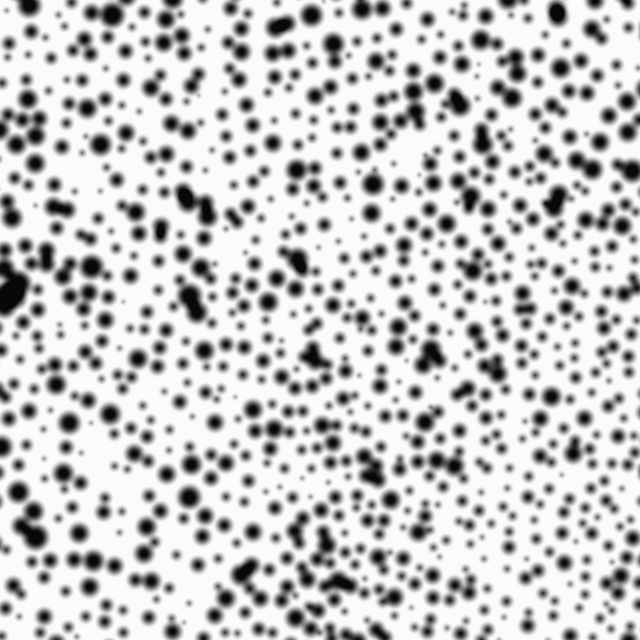
Write a Shadertoy shader that draws this pattern.

```glsl
// Soft black grains of mixed size scattered on a white ground.
// A jittered hexagonal lattice is bent by smooth noise and tightened towards
// the lower right; each grain is a blurred disc, and overlapping blurs add up.

const vec3 PAPER = vec3(0.985);
const vec3 INK = vec3(0.03);
const float ROW_HEIGHT = 0.866;
const float BLUR = 0.0092;

// Two independent values in 0..1 for a lattice cell
vec2 hash2(vec2 cell) {
    vec3 h = fract(cell.xyx * vec3(0.1031, 0.1030, 0.0973));
    h += dot(h, h.yzx + 33.33);
    return fract((h.xx + h.yz) * h.zy);
}

// Smooth two-channel value noise
vec2 noise2(vec2 p) {
    vec2 i = floor(p);
    vec2 f = fract(p);
    f = f * f * f * (f * (f * 6.0 - 15.0) + 10.0);
    vec2 low = mix(hash2(i), hash2(i + vec2(1, 0)), f.x);
    vec2 high = mix(hash2(i + vec2(0, 1)), hash2(i + vec2(1, 1)), f.x);
    return mix(low, high, f.y);
}

// Canvas to lattice space: denser at lower right, with wavering rows
vec2 bendSpace(vec2 p, float density, float wobble) {
    vec2 u = vec2(p.x, 1.0 - p.y);
    vec2 q = u * (density + 4.0 * u.x * u.y);
    q += wobble * (noise2(u * 3.0 + 7.0) - 0.5);
    float c = cos(0.4), s = sin(0.4);
    return mat2(c, s, -s, c) * q + 50.0;
}

// Matrix that turns small lattice steps back into canvas steps
mat2 canvasFromLattice(vec2 p, float density, float wobble) {
    vec2 e = vec2(0.004, 0.0);
    vec2 dx = bendSpace(p + e.xy, density, wobble) - bendSpace(p - e.xy, density, wobble);
    vec2 dy = bendSpace(p + e.yx, density, wobble) - bendSpace(p - e.yx, density, wobble);
    return inverse(mat2(dx, dy) / (2.0 * e.x));
}

// Grain radius: mostly medium, a few large or faint ones
float grainRadius(vec2 cell, float regionScale) {
    vec2 h = hash2(cell + 211.0);
    return mix(-0.002, 0.0157, 0.5 * (h.x + h.y)) * regionScale;
}

// Blurred disc; radii below the blur width fade to grey
float softDisc(float dist, float radius, float blur) {
    return 1.0 - smoothstep(radius - blur, radius + blur, dist);
}

// Summed darkness of the grains around a canvas point
float grains(vec2 p, float density, float wobble, float jitter) {
    vec2 q = bendSpace(p, density, wobble);
    mat2 toCanvas = canvasFromLattice(p, density, wobble);
    float regionScale = 1.12 - 0.4 * p.x * (1.0 - p.y);
    regionScale += 0.3 * (noise2(p * 5.0 + 31.0).x - 0.5);

    float ink = 0.0;
    float row0 = floor(q.y / ROW_HEIGHT);
    for (int j = -1; j <= 1; j++) {
        float row = row0 + float(j);
        float shift = 0.5 * mod(row, 2.0);
        float column0 = floor(q.x - shift);
        for (int i = -1; i <= 1; i++) {
            vec2 cell = vec2(column0 + float(i), row);
            vec2 center = vec2(cell.x + shift + 0.5, (row + 0.5) * ROW_HEIGHT);
            center += jitter * (2.0 * hash2(cell) - 1.0);
            float dist = length(toCanvas * (q - center));
            ink += softDisc(dist, grainRadius(cell, regionScale), BLUR);
        }
    }
    return min(ink, 1.0);
}

void mainImage(out vec4 fragColor, in vec2 fragCoord) {
    vec2 p = fragCoord / iResolution.y;
    float ink = grains(p, 26.0, 2.0, 0.28);
    fragColor = vec4(mix(PAPER, INK, ink), 1.0);
}
```
